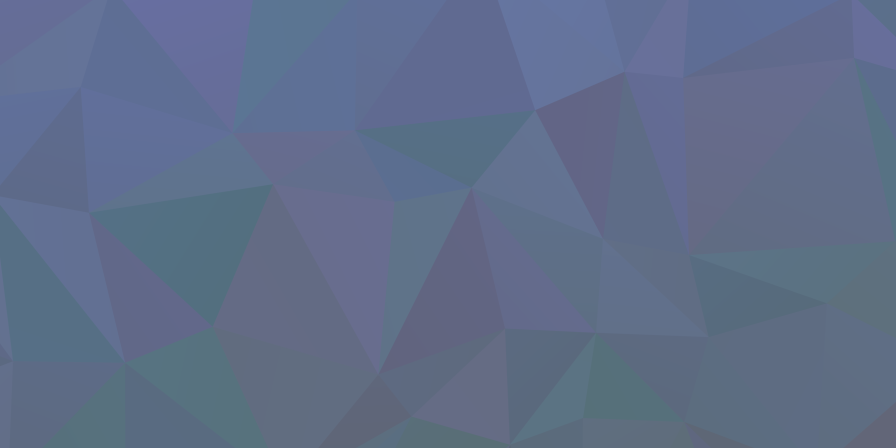
Reproduce this background procedurally as a WebGL 1 fragment shader.

```glsl
precision highp float;
// Muted low-poly backdrop: irregular flat facets fading from slate blue to grey.

uniform vec2 u_resolution;

#define CELLS 3.7         // grid cells per canvas height
#define JITTER 0.86       // corner displacement, below 1.0 keeps quads simple
#define BLUE vec3(0.385, 0.447, 0.622)
#define GREY vec3(0.362, 0.412, 0.462)
#define FALL_Y 0.70       // blueness gained from bottom to top
#define FALL_X 0.24       // blueness lost from left to right
#define FACET_VARIATION 0.36
#define FACET_SHADING 0.10
#define TINT vec3(0.030, -0.026, 0.004)   // purple to green axis
#define BRIGHTNESS 0.030

float hash(vec2 p) {
    return fract(sin(dot(p, vec2(127.1, 311.7))) * 43758.5453);
}

float cross2(vec2 a, vec2 b) {
    return a.x * b.y - a.y * b.x;
}

// Jittered grid corner
vec2 corner(vec2 id) {
    vec2 r = vec2(hash(id + 3.7), hash(id + 19.3));
    return id + (r - 0.5) * JITTER;
}

// Signed distance to the line a-b, positive on its left
float edge(vec2 p, vec2 a, vec2 b) {
    return cross2(b - a, p - a) / length(b - a);
}

// Facet colour: canvas-wide fade plus its own tone, tint and soft shading
vec3 facetColor(vec2 p, vec2 center, float seed, float aspect) {
    vec2 uv = mix(center, p, 0.4) / (CELLS * vec2(aspect, 1.0));
    float angle = 6.2832 * hash(vec2(seed, 5.1));
    float shade = dot(p - center, vec2(cos(angle), sin(angle)));
    float blueness = 0.5 + FALL_Y * (uv.y - 0.5) - FALL_X * (uv.x - 0.5)
        + FACET_VARIATION * (hash(vec2(seed, 1.3)) - 0.5)
        + FACET_SHADING * shade;
    vec3 color = mix(GREY, BLUE, clamp(blueness, 0.0, 1.05));
    float tint = 2.0 * hash(vec2(seed, 2.9)) - 1.0;
    color += TINT * tint * abs(tint);
    return color + BRIGHTNESS * (hash(vec2(seed, 7.7)) - 0.5);
}

// Colour weighted by the antialiased coverage of a counterclockwise triangle
vec4 facet(vec2 p, vec2 a, vec2 b, vec2 c, float seed, float aspect) {
    float pixel = CELLS / u_resolution.y;
    float inside = min(edge(p, a, b), min(edge(p, b, c), edge(p, c, a)));
    float coverage = smoothstep(-0.7 * pixel, 0.7 * pixel, inside);
    vec3 color = facetColor(p, (a + b + c) / 3.0, seed, aspect);
    return vec4(color, 1.0) * coverage;
}

void main() {
    float aspect = u_resolution.x / u_resolution.y;
    vec2 p = gl_FragCoord.xy / u_resolution.y * CELLS;
    vec4 sum = vec4(0.0);

    for (int j = -1; j <= 1; j++) {
        for (int i = -1; i <= 1; i++) {
            vec2 id = floor(p) + vec2(float(i), float(j));
            vec2 a = corner(id);
            vec2 b = corner(id + vec2(1.0, 0.0));
            vec2 c = corner(id + vec2(1.0, 1.0));
            vec2 d = corner(id + vec2(0.0, 1.0));
            float seed = 10.0 * hash(id + 41.9);

            // Random diagonal that never flips a triangle
            float areaAC = min(cross2(b - a, c - a), cross2(c - a, d - a));
            float areaBD = min(cross2(b - a, d - a), cross2(c - b, d - b));
            if (areaAC > areaBD * mix(0.4, 1.6, hash(id + 8.3))) {
                sum += facet(p, a, b, c, seed, aspect);
                sum += facet(p, a, c, d, seed + 13.0, aspect);
            } else {
                sum += facet(p, a, b, d, seed, aspect);
                sum += facet(p, b, c, d, seed + 13.0, aspect);
            }
        }
    }
    gl_FragColor = vec4(sum.rgb / max(sum.a, 0.001), 1.0);
}
```
